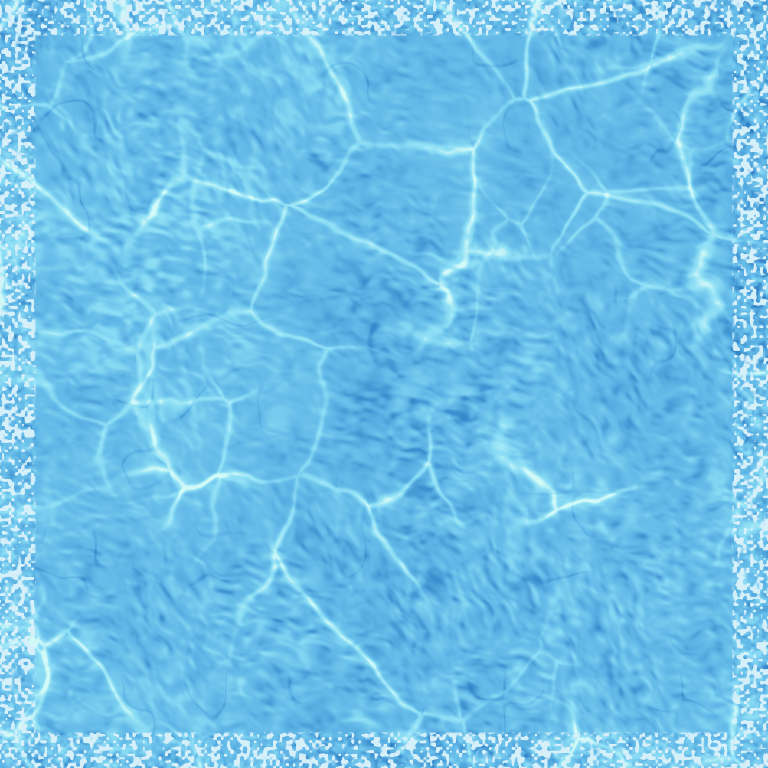
This texture is drawn by a three.js fragment shader. Its source:

```glsl
varying vec2 vUv;

float hash(vec2 p) {
  p = fract(p * vec2(0.1031, 0.1137));
  p += dot(p, p.yx + 33.33);
  return fract((p.x + p.y) * p.x * 7.31 + p.y * 91.7);
}

vec2 hash2(vec2 p) {
  return vec2(hash(p + 17.0), hash(p + 71.0));
}

float noise(vec2 p) {
  vec2 i = floor(p), f = fract(p);
  f = f * f * (3.0 - 2.0 * f);
  return mix(mix(hash(i), hash(i + vec2(1.0, 0.0)), f.x),
             mix(hash(i + vec2(0.0, 1.0)), hash(i + 1.0), f.x), f.y);
}

vec2 warp(vec2 p) {
  return vec2(noise(p + 40.0), noise(p + 90.0)) - 0.5;
}

// Distance to the border between the two nearest cells
float cellEdge(vec2 p) {
  vec2 cell = floor(p), nearest = vec2(9.0), second = vec2(9.0);
  for (int y = -1; y <= 1; y++) {
    for (int x = -1; x <= 1; x++) {
      vec2 c = cell + vec2(float(x), float(y));
      vec2 d = c + 0.1 + 0.8 * hash2(c) - p;
      if (dot(d, d) < dot(nearest, nearest)) {
        second = nearest;
        nearest = d;
      } else if (dot(d, d) < dot(second, second)) {
        second = d;
      }
    }
  }
  return dot(0.5 * (nearest + second), normalize(second - nearest));
}

// Short ripples stretched along one direction
float ripples(vec2 p, float angle) {
  float c = cos(angle), s = sin(angle);
  vec2 q = vec2(c * p.x + s * p.y, c * p.y - s * p.x);
  return 0.7 * noise(q * vec2(60.0, 135.0) + 200.0)
       + 0.3 * noise(q * vec2(110.0, 190.0) + 350.0) - 0.5;
}

vec3 waterColor(float tone) {
  vec3 color = mix(vec3(0.19, 0.51, 0.78), vec3(0.39, 0.73, 0.91), smoothstep(-0.15, 0.5, tone));
  color = mix(color, vec3(0.55, 0.87, 0.96), smoothstep(0.4, 1.0, tone));
  return mix(color, vec3(0.82, 0.98, 0.97), smoothstep(0.95, 1.5, tone));
}

void main() {
  vec2 p = vUv;

  // Broad light and dark patches
  float patches = 0.6 * noise(p * 4.0 + 5.0) + 0.4 * noise(p * 13.0 + 30.0) - 0.5;
  float tone = 0.46 + 0.45 * patches;

  // Fine diagonal ripples with drifting direction and strength
  vec2 bent = p + 0.012 * warp(p * 38.0);
  float turn = smoothstep(0.35, 0.65, noise(p * 9.0 + 60.0));
  float grain = mix(ripples(bent, -0.95), ripples(bent, -0.25), turn);
  tone += grain * mix(0.45, 1.0, noise(p * 5.0 + 80.0));

  // Thin broken dark creases
  float crease = abs(noise(bent * vec2(22.0, 18.0) + 120.0) - 0.5);
  tone -= 0.22 * (1.0 - smoothstep(0.0, 0.05, crease)) * smoothstep(0.45, 0.7, noise(p * 11.0 + 150.0));

  // Caustic web: soft glow, bright threads and a fainter second layer
  vec2 wavy = p + 0.1 * warp(p * 5.0) + 0.03 * warp(p * 17.0) + 0.008 * warp(p * 50.0);
  float edge = cellEdge(wavy * 5.6 + 3.0);
  float fineEdge = cellEdge(wavy * 8.5 + 40.0);
  float strength = smoothstep(0.2, 0.7, noise(p * 8.0 + 170.0));
  float fineStrength = smoothstep(0.5, 0.8, noise(p * 7.0 + 220.0));
  tone += strength * (0.6 * exp(-edge * edge * 1800.0) + 0.2 * exp(-edge * 14.0));
  tone += fineStrength * (0.4 * exp(-fineEdge * fineEdge * 900.0) + 0.1 * exp(-fineEdge * 12.0));

  // Speckled frame
  vec2 inset = min(p, 1.0 - p);
  float frame = 1.0 - smoothstep(0.044, 0.048, min(inset.x, inset.y));
  float speck = noise(p * 235.0 + 400.0);
  tone += frame * 0.5 * (noise(p * 200.0 + 700.0) - 0.5);
  vec3 color = waterColor(tone);
  color = mix(color, vec3(0.84, 0.94, 0.98), frame * smoothstep(0.5, 0.72, speck));

  gl_FragColor = vec4(color, 1.0);
}
```
